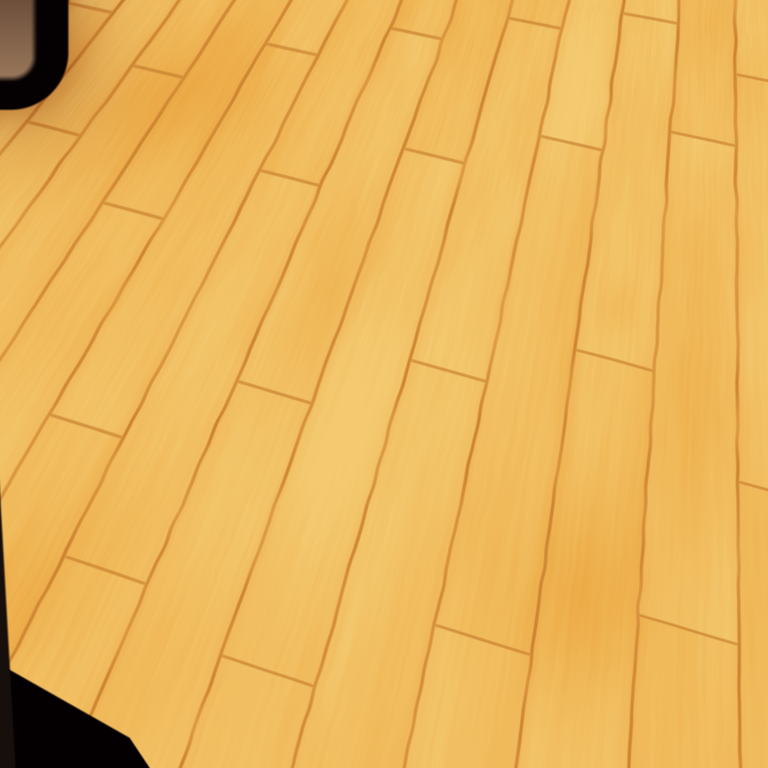
Reproduce this texture procedurally as a three.js fragment shader.

```glsl
// Warm maple floorboards in perspective, with dark furniture at the left corners.
varying vec2 vUv;

float hash(vec2 p) {
  vec3 q = fract(p.xyx * vec3(0.1031, 0.1030, 0.0973));
  q += dot(q, q.yzx + 33.33);
  return fract((q.x + q.y) * q.z);
}

float noise(vec2 p) {
  vec2 cell = floor(p), f = fract(p);
  f = f * f * (3.0 - 2.0 * f);
  return mix(mix(hash(cell), hash(cell + vec2(1, 0)), f.x),
             mix(hash(cell + vec2(0, 1)), hash(cell + vec2(1, 1)), f.x), f.y);
}

float cloud(vec2 p) {
  float sum = 0.0, weight = 0.5;
  for (int i = 0; i < 4; i++) {
    sum += weight * noise(p);
    p = p * 2.03 + 7.1;
    weight *= 0.5;
  }
  return sum;
}

float blob(vec2 p, vec2 center, vec2 radius) {
  vec2 d = (p - center) / radius;
  return exp(-dot(d, d));
}

float roundBox(vec2 p, vec2 size, float radius) {
  vec2 d = abs(p) - size + radius;
  return length(max(d, 0.0)) + min(max(d.x, d.y), 0.0) - radius;
}

float inside(float d) {
  return 1.0 - smoothstep(-0.002, 0.002, d);
}

// Offset of the end joints of one column, in inverse depth
float jointPhase(float column, float y) {
  float odd = mod(column, 2.0);
  float phase = mix(0.86 - 0.001 * column * column, 0.69 - 0.0008 * column * column, odd);
  if (column < -0.5) phase -= 0.074;
  if (column > 9.5) phase += 0.11;
  if (column == 6.0 && y > 0.5) phase += 0.061;
  return phase;
}

vec3 floorColor(vec2 p) {
  // Board coordinates: columns count leftwards from the right seam
  float width = 0.0723 + 0.0736 * p.y;
  float wobble = (noise(p * vec2(14.0, 38.0)) - 0.5) * 0.003;
  float across = (0.957 + 0.0065 * p.y - p.x + wobble) / width;
  float column = floor(across);
  float y = p.y + (across - column - 0.5) * (0.013 + 0.032 * p.y);
  float depth = y + 0.982;
  float along = (1.0 / depth - jointPhase(column, p.y)) / 0.305;
  vec2 board = vec2(across, p.y);

  // Board tone, cloudy figure and fine grain
  float tint = 0.12 + 0.35 * hash(vec2(column, floor(along)) + 40.0);
  tint += 0.7 * (cloud(vec2(across * 1.6, 9.0 / depth) + column * 5.3) - 0.45);
  tint += 0.22 * (noise(vec2(across * 24.0, 22.0 / depth)) - 0.5);
  tint += 0.12 * (noise(vec2(across * 65.0, 50.0 / depth)) - 0.5);

  // Warm stains and pale areas
  tint += 0.75 * blob(board, vec2(1.6, 0.77), vec2(0.6, 0.13));
  tint += 0.65 * blob(board, vec2(8.7, 0.13), vec2(1.3, 0.10));
  tint += 0.45 * blob(board, vec2(5.4, 0.34), vec2(0.55, 0.18));
  tint += 0.35 * blob(board, vec2(1.5, 0.40), vec2(0.3, 0.035));
  tint += 0.45 * blob(board, vec2(0.5, 0.52), vec2(0.5, 0.22));
  tint += 0.40 * blob(board, vec2(7.1, 0.80), vec2(0.6, 0.14));
  tint += 0.30 * blob(board, vec2(5.5, 0.86), vec2(0.8, 0.18));
  tint -= 0.30 * blob(board, vec2(4.2, 0.56), vec2(1.2, 0.30));
  tint -= 0.25 * blob(board, vec2(2.5, 0.12), vec2(0.5, 0.10));
  vec3 color = mix(vec3(0.953, 0.78, 0.425), vec3(0.93, 0.68, 0.29), clamp(tint, -0.1, 1.35));

  // Long seams and end joints
  float slope = 0.0736 * across;
  float seam = abs(fract(across + 0.5) - 0.5) * width / sqrt(1.0 + slope * slope);
  float joint = abs(fract(along + 0.5) - 0.5) * 0.305 * depth * depth;
  float wear = 0.5 + 0.45 * noise(vec2(floor(across + 0.5) * 7.0, p.y * 18.0));
  float line = wear * (1.0 - smoothstep(0.0006, 0.0036, seam));
  line = max(line, 0.62 * (1.0 - smoothstep(0.0005, 0.0033, joint)));
  color = mix(color, vec3(0.76, 0.47, 0.16), line);
  return mix(color, vec3(0.91, 0.61, 0.24), 0.25 * exp(-seam * 130.0));
}

void main() {
  vec2 p = vec2(vUv.x, 1.0 - vUv.y);
  vec3 color = floorColor(p);

  // Rounded panel with a dark rim and its soft shadow
  float rim = roundBox(p - vec2(-0.11, -0.06), vec2(0.199, 0.203), 0.075);
  float panel = roundBox(p - vec2(-0.15, -0.10), vec2(0.195, 0.203), 0.03);
  color *= 1.0 - vec3(0.16, 0.25, 0.30) * exp(-max(rim, 0.0) * 24.0);
  color = mix(color, vec3(0.02, 0.005, 0.01), inside(rim));
  vec3 panelColor = mix(vec3(0.43, 0.31, 0.23), vec3(0.59, 0.46, 0.35), p.y * 10.0);
  color = mix(color, panelColor, 1.0 - smoothstep(-0.006, 0.005, panel));

  // Dark foot and narrow upright at the lower left
  float foot = max(0.865 + 0.567 * p.x - p.y, 0.7 * (0.7075 + 1.5 * p.x - p.y));
  color = mix(color, vec3(0.015, 0.0, 0.008), inside(foot));
  float upright = p.x - 0.056 * (p.y - 0.64);
  color = mix(color, vec3(0.09, 0.06, 0.045), inside(upright));
  gl_FragColor = vec4(color, 1.0);
}
```
